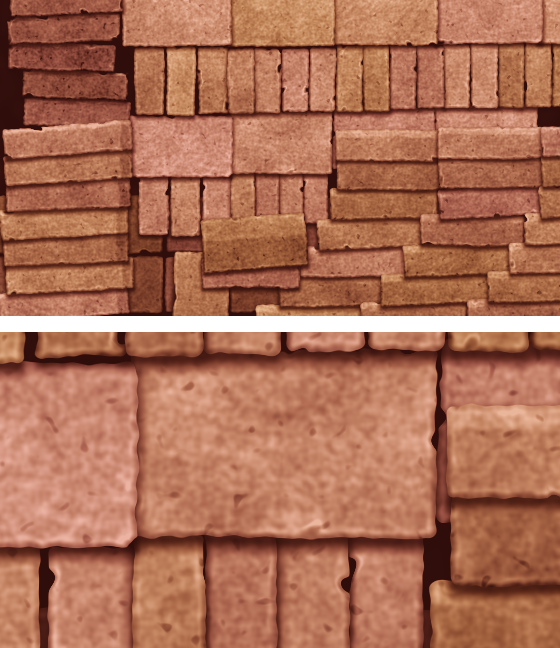
Top: the whole. Bottom: its middle third, enlarged.
This texture is drawn by a Shadertoy shader. Its source:

```glsl
// Weathered clay bricks: a back wall of flat and upright courses behind leaning stacks.
// Each brick is a chipped rounded box painted back to front; it stores a tone level
// and a hue, shadows scale the level, and a six-step clay ramp gives the colour.

const vec3 SOOT  = vec3(0.18, 0.05, 0.04);
const vec3 UMBER = vec3(0.37, 0.16, 0.11);
const vec3 RUST  = vec3(0.55, 0.29, 0.21);
const vec3 CLAY  = vec3(0.67, 0.40, 0.29);
const vec3 SAND  = vec3(0.78, 0.53, 0.40);
const vec3 PALE  = vec3(0.88, 0.66, 0.55);
const vec3 HUE_SHIFT = vec3(-0.01, 0.025, -0.06); // towards yellow
const float TONE_VARIETY = 0.9;
const float BLOTCH = 1.3;
const float GRIT = 0.95;
const float DRAG = 0.65;
const float WOBBLE = 0.006;
const float CORNER = 0.008;
const float SHADOW = 0.85;
const float NO_END = 2.0;

vec2 hash2(vec2 p) {
    vec3 a = fract(p.xyx * vec3(0.1031, 0.1030, 0.0973));
    a += dot(a, a.yzx + 33.33);
    return fract((a.xx + a.yz) * a.zy);
}

float slope(vec2 cell, vec2 f, vec2 o) {
    return dot(hash2(cell + o) * 2.0 - 1.0, f - o);
}

float gradientNoise(vec2 p) {
    vec2 i = floor(p), f = p - i;
    vec2 u = f * f * f * (f * (f * 6.0 - 15.0) + 10.0);
    float below = mix(slope(i, f, vec2(0.0)), slope(i, f, vec2(1.0, 0.0)), u.x);
    float above = mix(slope(i, f, vec2(0.0, 1.0)), slope(i, f, vec2(1.0)), u.x);
    return mix(below, above, u.y);
}

float fbm(vec2 p) {
    float sum = 0.0, gain = 0.6;
    for (int i = 0; i < 4; i++) {
        sum += gain * gradientNoise(p);
        p = mat2(1.6, 1.2, -1.2, 1.6) * p + 7.3;
        gain *= 0.8;
    }
    return sum;
}

mat2 rotation(float a) {
    return mat2(cos(a), -sin(a), sin(a), cos(a));
}

float boxDistance(vec2 q, vec2 halfSize) {
    vec2 e = abs(q) - halfSize + CORNER;
    return length(max(e, 0.0)) + min(max(e.x, e.y), 0.0) - CORNER;
}

vec3 clayRamp(float level) {
    vec3 c = mix(SOOT, UMBER, clamp(level, 0.0, 1.0));
    c = mix(c, RUST, clamp(level - 1.0, 0.0, 1.0));
    c = mix(c, CLAY, clamp(level - 2.0, 0.0, 1.0));
    c = mix(c, SAND, clamp(level - 3.0, 0.0, 1.0));
    return mix(c, PALE, clamp(level - 4.0, 0.0, 1.4));
}

// look = tone level, share of height that is top face, tilt, start of the end face
void layBrick(inout vec2 clay, vec2 p, vec2 center, vec2 size, vec4 look, vec2 key) {
    vec2 rnd = hash2(key), rnd2 = hash2(key + 19.7);
    float stacked = step(0.01, look.y);
    float tilt = look.z + (rnd2.x - 0.5) * mix(0.03, 0.09, stacked);
    vec2 h = 0.5 * size * (0.95 + 0.07 * rnd2);
    vec2 q = p - center - vec2((rnd.y - 0.5) * mix(0.04, 0.1, stacked) * size.x, 0.0);
    q = rotation(tilt) * q;
    if (any(greaterThan(abs(q), h + 0.05))) return;

    // chipped outline and the shadow it throws
    vec2 s = q + 40.0 * rnd;
    float rough = gradientNoise(s * 26.0);
    q += WOBBLE * vec2(gradientNoise(s * 9.0), gradientNoise(s * 9.0 + 31.0));
    float chip = 0.004 * gradientNoise(s * 60.0) + 0.010 * smoothstep(0.2, 0.5, rough);
    float d = boxDistance(q, h) + chip;
    float shadowDist = boxDistance(q + vec2(0.0, 0.008), h);
    clay.x *= mix(1.0 - SHADOW, 1.0, smoothstep(-0.006, 0.015, shadowDist));

    // fired surface: uneven light, blotches, slanting drag marks, grit and pits
    float level = look.x + (rnd.x - 0.5) * TONE_VARIETY + BLOTCH * fbm(s * 9.0);
    level += 0.35 * dot(rnd2 - 0.5, q / h);
    vec2 along = rotation((rnd.y - 0.5) * 1.6 + tilt) * s;
    level += DRAG * gradientNoise(along * vec2(16.0, 85.0) + 1.5 * rough);
    level += GRIT * (gradientNoise(s * 75.0) + gradientNoise(s * 130.0 + 9.0));
    level -= 1.3 * smoothstep(0.3, 0.5, gradientNoise(s * 62.0 + 5.0));

    // top face, end face, worn rim and shaded underside
    float crease = q.y - h.y * (1.0 - 2.0 * look.y) + 0.008 * rough;
    level += stacked * (0.9 * smoothstep(-0.004, 0.004, crease) - 0.2);
    level -= 1.0 * smoothstep(-0.02, 0.02, q.x / h.x - look.w + 0.06 * rough);
    float rim = (d + 0.007) / 0.0035;
    level += exp(-rim * rim) * (0.55 + 1.6 * rough);
    level += 0.2 * q.y / h.y;
    level -= smoothstep(-0.008, 0.0, d) * mix(1.5, 0.5, smoothstep(-0.8, 0.8, q.y / h.y));

    float edge = 0.7 / iResolution.y;
    clay = mix(clay, vec2(max(level, 0.0), rnd2.y - 0.45), 1.0 - smoothstep(-edge, edge, d));
}

// A row or stack, laid last to first; drift slides the lower bricks of a stack sideways.
void layBricks(inout vec2 clay, vec2 p, vec2 first, vec2 size, vec2 pitch,
               int count, float drift, vec4 look) {
    for (int i = count - 1; i >= 0; i--) {
        float n = float(i);
        vec2 center = first + pitch * n + vec2(drift * max(n - 2.0, 0.0), 0.0);
        layBrick(clay, p, center, size, look, first * 71.0 + n * 3.7);
    }
}

void mainImage(out vec4 fragColor, in vec2 fragCoord) {
    vec2 p = fragCoord / iResolution.y;
    vec2 clay = vec2(0.1 + 0.5 * gradientNoise(p * 12.0), 0.0);
    vec4 wall = vec4(3.75, 0.0, 0.0, NO_END);

    // dim bricks deep behind the stacks
    for (float y = 0.10; y < 0.4; y += 0.19)
        layBricks(clay, p, vec2(0.02, y), vec2(0.19, 0.18), vec2(0.2, 0.0), 9, 0.0, wall);
    clay.x *= 0.5;

    // back wall, lowest course first: wide-set uprights, then close-set ones
    layBricks(clay, p, vec2(0.486, 0.350), vec2(0.094, 0.195), vec2(0.100, -0.002), 3, 0.0, wall);
    layBricks(clay, p, vec2(0.768, 0.372), vec2(0.077, 0.180), vec2(0.077, 0.002), 4, 0.0, wall);
    layBricks(clay, p, vec2(0.569, 0.537), vec2(0.332, 0.204), vec2(0.322, 0.012), 4, 0.0, wall);
    layBricks(clay, p, vec2(0.472, 0.743), vec2(0.094, 0.214), vec2(0.102, 0.001), 3, 0.0, wall);
    layBricks(clay, p, vec2(0.762, 0.743), vec2(0.085, 0.208), vec2(0.0855, 0.002), 13, 0.0, wall);
    layBricks(clay, p, vec2(0.553, 0.935), vec2(0.340, 0.164), vec2(0.331, 0.002), 5, 0.0, wall);

    // left stacks, far then near
    layBricks(clay, p, vec2(0.195, 0.998), vec2(0.35, 0.091), vec2(0.009, -0.089), 5, 0.0, vec4(2.5, 0.1, 0.0, NO_END));
    layBricks(clay, p, vec2(0.195, 0.558), vec2(0.41, 0.096), vec2(0.004, -0.0865), 7, 0.0, vec4(3.6, 0.16, 0.06, 0.82));

    // right stacks, sliding left towards the ground
    for (float i = 0.0; i < 3.0; i++)
        layBricks(clay, p, vec2(1.218 + 0.334 * i, 0.54 + 0.007 * i), vec2(0.345, 0.1),
                  vec2(0.0, -0.092), 7, -0.057, vec4(3.35, 0.24, 0.02, NO_END));

    // leaning slab and the two bricks resting on it
    layBrick(clay, p, vec2(0.637, 0.07), vec2(0.185, 0.26), vec4(3.1, 0.0, -0.03, NO_END), vec2(3.0, 8.0));
    layBrick(clay, p, vec2(0.778, 0.137), vec2(0.325, 0.10), vec4(3.1, 0.1, 0.05, NO_END), vec2(5.0, 2.0));
    layBrick(clay, p, vec2(0.799, 0.232), vec2(0.335, 0.165), vec4(3.1, 0.42, 0.07, NO_END), vec2(9.0, 4.0));

    vec3 color = clayRamp(clay.x) + HUE_SHIFT * clay.y * clamp(clay.x * 0.4, 0.0, 1.0);
    fragColor = vec4(clamp(color, 0.0, 1.0), 1.0);
}
```
